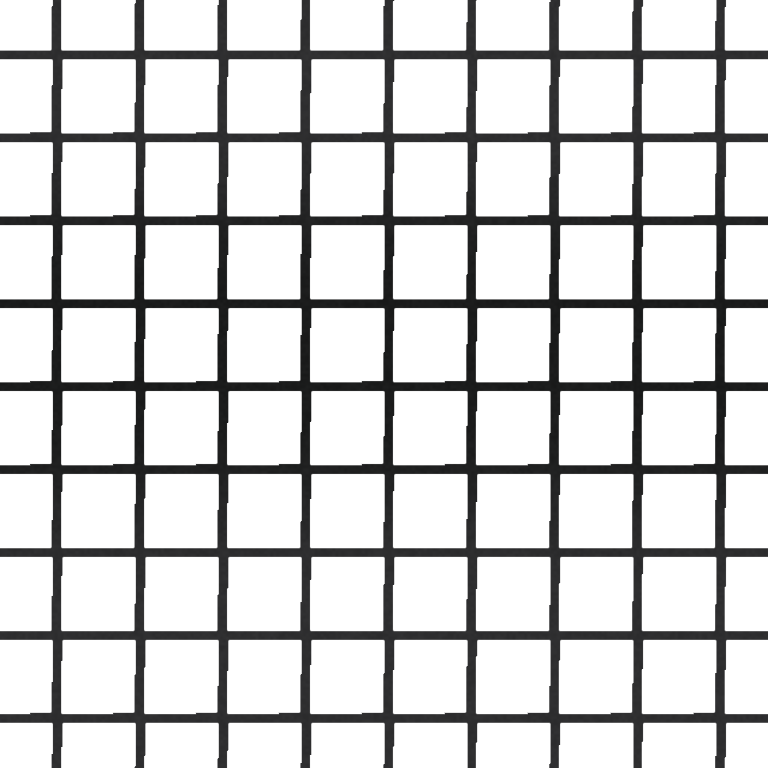
Write a WebGL 2 fragment shader that draws this pattern.

```glsl
#version 300 es
precision highp float;
// Black square grid on white: nine lines each way, with stepped edges and faint mottling.

#define PITCH 0.108              // spacing of the lines
#define FIRST vec2(0.0740, 0.0645) // centres of the first lines
#define HALF_V 0.0056            // half width, upright lines
#define HALF_H 0.0056            // half width, level lines
#define NOTCH 0.0017             // depth of the edge steps
#define LIP_START 0.0348         // reach of the lip left of a crossing
#define FILLET 0.0025            // softening of the inner corners
#define GRAIN 0.035              // strength of the mottling
#define INK_DARK vec3(0.105, 0.108, 0.108)
#define INK_LIGHT vec3(0.182, 0.182, 0.187)
#define PAPER vec3(1.0)

uniform vec2 u_resolution;
out vec4 fragColor;

float hash(vec2 p) {
    vec3 q = fract(p.xyx * vec3(0.1031, 0.1030, 0.0973));
    q += dot(q, q.yzx + 33.33);
    return fract((q.x + q.y) * q.z);
}

float valueNoise(vec2 p) {
    vec2 cell = floor(p), f = fract(p);
    f = f * f * (3.0 - 2.0 * f);
    return mix(mix(hash(cell), hash(cell + vec2(1, 0)), f.x),
               mix(hash(cell + vec2(0, 1)), hash(cell + vec2(1, 1)), f.x), f.y);
}

float smoothMin(float a, float b, float k) {
    float h = max(k - abs(a - b), 0.0) / k;
    return min(a, b) - 0.25 * h * h * k;
}

// Upright line: shifts from right to left as it descends through each cell.
float uprightLine(float x, float along, vec2 cell, float soft) {
    float leftAt = mix(0.35, 0.65, hash(cell + 3.0));
    float rightAt = mix(0.52, 0.75, hash(cell + 17.0));
    float leftIn = smoothstep(-soft, soft, along - leftAt);
    float rightOut = smoothstep(-soft, soft, along - rightAt);
    float left = -HALF_V - NOTCH * (0.7 - leftIn);
    float right = HALF_V + NOTCH * rightOut;
    return max(left - x, x - right);
}

// Level line: some rows carry a thin lip just before each crossing.
float levelLine(vec2 q, float row) {
    float line = abs(q.y) - HALF_H;
    float hasLip = step(fract(row * 0.3 + 0.25), 0.5);
    float lip = max(max(-LIP_START - q.x, q.x), max(-q.y, q.y - HALF_H - NOTCH));
    return mix(line, min(line, lip), hasLip);
}

void main() {
    vec2 p = gl_FragCoord.xy / u_resolution.y;
    float pixel = 1.0 / u_resolution.y;

    // Nearest crossing and the offset from it
    vec2 grid = (p - FIRST) / PITCH;
    vec2 crossing = floor(grid + 0.5);
    vec2 q = (grid - crossing) * PITCH;

    vec2 cell = vec2(crossing.x, floor(grid.y));
    float upright = uprightLine(q.x, fract(grid.y), cell, 0.5 * pixel / PITCH);
    float level = levelLine(q, crossing.y);
    float dist = smoothMin(upright, level, FILLET);
    float cover = 1.0 - smoothstep(-0.7 * pixel, 0.7 * pixel, dist);

    // Ink is darkest across the middle, with fine and coarse mottling
    float fade = smoothstep(0.08, 0.30, abs(p.y - 0.54));
    float mottle = 0.6 * valueNoise(p * 260.0) + 0.4 * valueNoise(p * 90.0) - 0.5;
    vec3 ink = mix(INK_DARK, INK_LIGHT, fade) + GRAIN * mottle;

    fragColor = vec4(mix(PAPER, ink, cover), 1.0);
}
```
